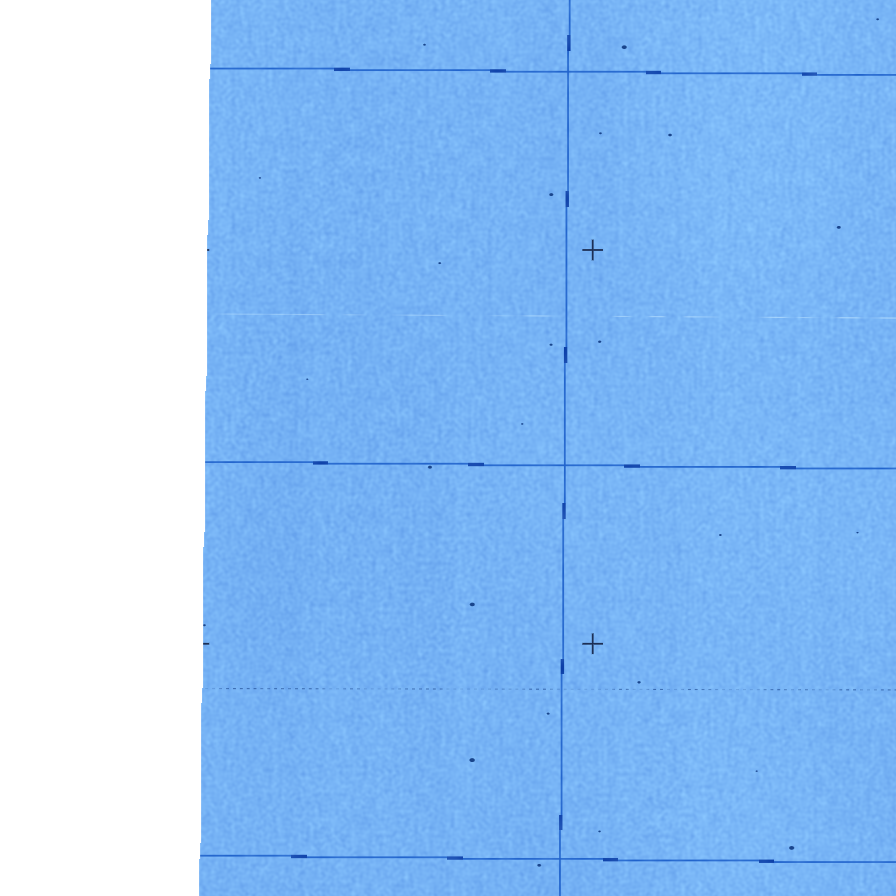
Give the GLSL for this pattern, as a WebGL 1 fragment shader.

```glsl
precision highp float;
uniform vec2 u_resolution;

const float PERIOD = 0.4395;               // grid spacing, both ways
const vec2 GRID_ORIGIN = vec2(0.625, 0.0475);
const vec2 CROSS_ORIGIN = vec2(0.6615, 0.2815);
const float LINE_HALF = 0.0010;
const float CROSS_ARM = 0.0115;
const float CROSS_HALF = 0.0010;
const float SLOPE_X = 0.0104;              // lean of the upright lines
const float SLOPE_Y = -0.0102;             // fall of the level lines
const float EDGE_X = 0.2227;
const float EDGE_SLOPE = 0.0128;
const float STEP_LENGTH = 0.174;           // run between stair steps
const float OVERLAP = 0.05;                // doubled part of each run
const float SPECK_CELLS = 11.0;
const float SPECK_CHANCE = 0.26;
const vec3 PAPER_DEEP = vec3(0.405, 0.640, 0.930);
const vec3 PAPER_LIGHT = vec3(0.540, 0.780, 1.000);
const vec3 LINE_BLUE = vec3(0.13, 0.39, 0.80);
const vec3 LINE_DARK = vec3(0.05, 0.25, 0.66);
const vec3 CROSS_INK = vec3(0.08, 0.14, 0.28);
const vec3 SPECK_INK = vec3(0.10, 0.27, 0.55);

vec2 hash2(vec2 p) {
  vec2 q = vec2(dot(p, vec2(127.1, 311.7)), dot(p, vec2(269.5, 183.3)));
  return fract(sin(q) * 43758.55);
}

float cornerRamp(vec2 cell, vec2 offset) {
  return dot(hash2(cell) * 2.0 - 1.0, offset);
}

float gradientNoise(vec2 p) {
  vec2 i = floor(p), f = fract(p);
  vec2 w = f * f * (3.0 - 2.0 * f);
  vec2 e = vec2(1.0, 0.0);
  float low = mix(cornerRamp(i, f), cornerRamp(i + e, f - e), w.x);
  float high = mix(cornerRamp(i + e.yx, f - e.yx), cornerRamp(i + 1.0, f - 1.0), w.x);
  return mix(low, high, w.y);
}

float coverage(float dist) {
  return clamp(0.5 - dist * u_resolution.y, 0.0, 1.0);
}

vec2 wrapCentred(vec2 p) {
  return mod(p + 0.5 * PERIOD, PERIOD) - 0.5 * PERIOD;
}

// Stepped slanted line: x is its centre, y half the gap where two runs overlap
vec2 stair(float along, float slope, float phase) {
  float s = (along - phase) / STEP_LENGTH;
  vec2 level = floor(vec2(s - OVERLAP, s + OVERLAP)) + 0.5;
  vec2 height = slope * (level * STEP_LENGTH + phase);
  return vec2(height.x + height.y, abs(height.y - height.x)) * 0.5;
}

vec3 paperColour(vec2 p) {
  float grain = gradientNoise(p * 217.0);
  float fibre = gradientNoise(p * vec2(171.0, 53.0) + 31.0);
  float streak = gradientNoise(vec2(p.x * 38.0, p.y * 1.5) + 7.0);
  float cloud = gradientNoise(p * 4.0 + 3.0);
  float glow = exp(-pow((p.x - 0.84) / 0.12, 2.0));
  float tone = 0.44 + 0.55 * grain + 0.36 * fibre + 0.12 * streak;
  tone += 0.14 * cloud + 0.14 * glow + 0.08 * (p.y - 0.5);
  return mix(PAPER_DEEP, PAPER_LIGHT, clamp(tone, 0.0, 1.0));
}

// Scattered dark flecks, at most one in each cell
float specks(vec2 p) {
  vec2 cell = floor(p * SPECK_CELLS);
  vec2 pick = hash2(cell + 17.0);
  vec2 centre = (cell + 0.15 + 0.7 * hash2(cell + 5.0)) / SPECK_CELLS;
  float radius = mix(0.0008, 0.0024, pick.y * pick.y);
  vec2 d = (p - centre) * vec2(0.8, 1.1);
  return coverage(length(d) - radius) * step(pick.x, SPECK_CHANCE);
}

void main() {
  vec2 p = gl_FragCoord.xy / u_resolution;
  vec3 colour = paperColour(p);

  // Faint level seams: a pale broken one and a dark dotted one
  float broken = smoothstep(-0.15, 0.25, gradientNoise(vec2(p.x * 45.0, 2.5)));
  float pale = coverage(abs(p.y - 0.651 + 0.006 * p.x) - 0.0006);
  colour = mix(colour, vec3(0.72, 0.88, 1.0), pale * broken * mix(0.35, 0.8, p.x));
  float dots = smoothstep(0.45, 0.7, abs(fract(p.x * 130.0) - 0.5) * 2.0);
  float dotted = coverage(abs(p.y - 0.232 + 0.002 * p.x) - 0.0006);
  colour = mix(colour, SPECK_INK, dotted * dots * (0.2 + 0.45 * broken));

  colour = mix(colour, SPECK_INK, specks(p));

  // Ruled grid with stepped, leaning lines
  float row = floor((p.y - GRID_ORIGIN.y) / PERIOD + 0.5);
  vec2 upright = stair(p.y, SLOPE_X, 0.082);
  vec2 level = stair(p.x, SLOPE_Y, 0.0335 - 0.024 * (2.0 - row));
  vec2 toLine = abs(wrapCentred(p - GRID_ORIGIN - vec2(upright.x, level.x)));
  vec2 halfGap = vec2(upright.y, level.y);
  vec2 reach = toLine - halfGap - LINE_HALF;
  float wear = 0.9 + 0.3 * gradientNoise(p * 60.0);
  vec2 doubled = step(vec2(0.0001), halfGap);
  colour = mix(colour, mix(LINE_BLUE, LINE_DARK, doubled.y), coverage(reach.y) * wear);
  colour = mix(colour, mix(LINE_BLUE, LINE_DARK, doubled.x), coverage(reach.x) * wear);

  // Registration crosses
  vec2 q = abs(wrapCentred(p - CROSS_ORIGIN));
  float crossDist = max(min(q.x, q.y) - CROSS_HALF, max(q.x, q.y) - CROSS_ARM);
  colour = mix(colour, CROSS_INK, coverage(crossDist) * 0.92);

  // Blank margin beyond the sheet edge
  float edge = EDGE_X + stair(p.y, EDGE_SLOPE, 0.05).x;
  colour = mix(colour, vec3(1.0), coverage(p.x - edge));

  gl_FragColor = vec4(colour, 1.0);
}
```
